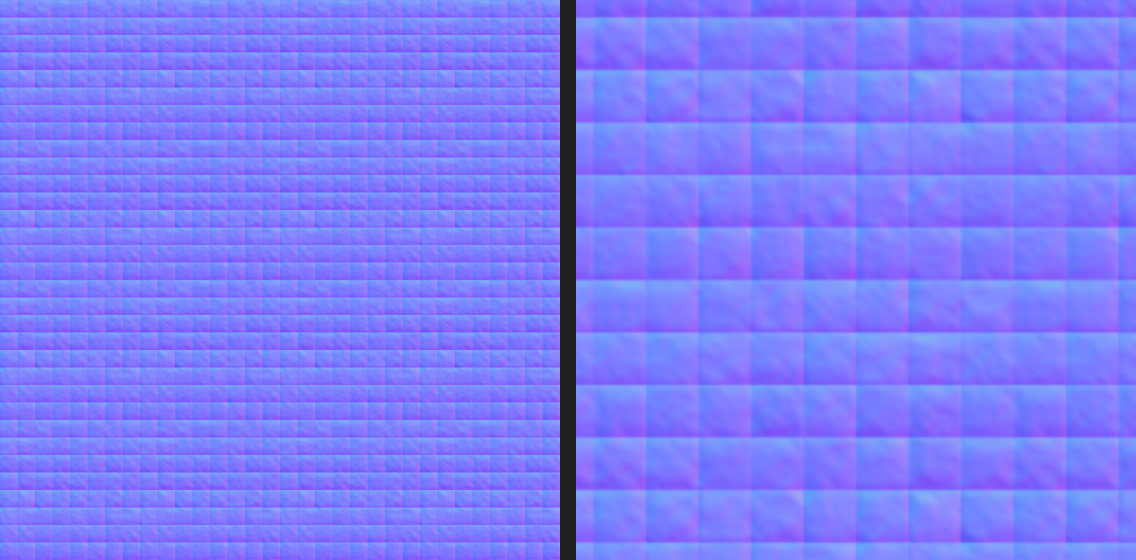
Left, the full canvas; right, a detail of the centre.
Give the GLSL for this texture map, as a WebGL 1 fragment shader.

```glsl
precision highp float;
// Tangent-space normal map of softly pillowed square mosaic tiles with worn joints.

uniform vec2 u_resolution;

const float TILES = 32.0;   // tiles across and down
const float PERIOD = 8.0;   // tiles before the wear repeats
const float HALF_PI = 1.5707963;

float hash(vec2 p, float seed) {
  vec3 q = fract(vec3(p.xyx + seed) * vec3(0.1031, 0.1030, 0.0973));
  q += dot(q, q.yzx + 33.33);
  return fract((q.x + q.y) * q.z);
}

// Value noise that wraps after the given number of cells.
float wrapNoise(vec2 p, float cells, float seed) {
  vec2 i = floor(p);
  vec2 f = fract(p);
  f = f * f * f * (f * (f * 6.0 - 15.0) + 10.0);
  vec2 a = mod(i, cells);
  vec2 b = mod(i + 1.0, cells);
  float low = mix(hash(a, seed), hash(vec2(b.x, a.y), seed), f.x);
  float high = mix(hash(vec2(a.x, b.y), seed), hash(b, seed), f.x);
  return mix(low, high, f.y);
}

// Surface roughness: two octaves, measured in tile units.
float roughness(vec2 p) {
  float coarse = wrapNoise(p * 3.0, PERIOD * 3.0, 11.0);
  float fine = wrapNoise(p * 6.0, PERIOD * 6.0, 47.0);
  return coarse + 0.3 * fine;
}

vec2 roughSlope(vec2 p, float delta) {
  vec2 e = vec2(delta, 0.0);
  float dx = roughness(p + e.xy) - roughness(p - e.xy);
  float dy = roughness(p + e.yx) - roughness(p - e.yx);
  return vec2(dx, dy) / (2.0 * delta);
}

// Slope around a joint at signed distance d: wide pillow plus narrow bevel.
float jointSlope(float d, float pillow, float bevel, float width, float soft) {
  float side = d / sqrt(d * d + soft * soft);
  float reach = abs(d);
  return -side * (pillow * (1.0 - 2.0 * reach) + bevel * exp(-reach / width));
}

// Uneven lean of a whole tile, shared partly along rows and columns.
vec2 tileLean(vec2 tile) {
  float row = 0.022 * cos(HALF_PI * (6.5 - tile.y));
  float column = 0.024 * (hash(vec2(tile.x, 3.0), 5.0) - 0.5);
  vec2 own = vec2(hash(tile, 17.0), hash(tile, 29.0)) - 0.5;
  return vec2(column, row) + own * vec2(0.035, 0.025);
}

void main() {
  vec2 p = gl_FragCoord.xy / u_resolution * TILES;
  float pixel = TILES / min(u_resolution.x, u_resolution.y);
  float soft = max(0.035, 0.6 * pixel);

  vec2 tile = mod(floor(p), PERIOD);
  vec2 joint = floor(p + 0.5);
  vec2 d = p - joint;
  joint = mod(joint, PERIOD);

  // Joint depth varies from tile to tile; some upright joints almost vanish.
  float depthX = mix(0.3, 1.25, hash(vec2(joint.x, tile.y), 61.0));
  float depthY = mix(0.75, 1.2, hash(vec2(tile.x, joint.y), 83.0));
  vec2 slope = vec2(
    depthX * jointSlope(d.x, 0.045, 0.095, 0.10, soft),
    depthY * jointSlope(d.y, 0.065, 0.135, 0.10, soft));

  // Lean fades into the joints so neighbouring tiles meet smoothly.
  vec2 inside = smoothstep(vec2(0.0), vec2(0.12), abs(d));
  slope += tileLean(tile) * inside.x * inside.y;

  // Worn, slightly lumpy faces.
  slope -= 0.014 * roughSlope(p, 0.05);
  slope += vec2(0.002, -0.008);

  // Encode the unit normal as colour.
  vec2 xy = 2.0 * slope;
  float z = sqrt(max(0.0, 1.0 - dot(xy, xy)));
  gl_FragColor = vec4(vec3(xy, z) * 0.5 + 0.5, 1.0);
}
```
